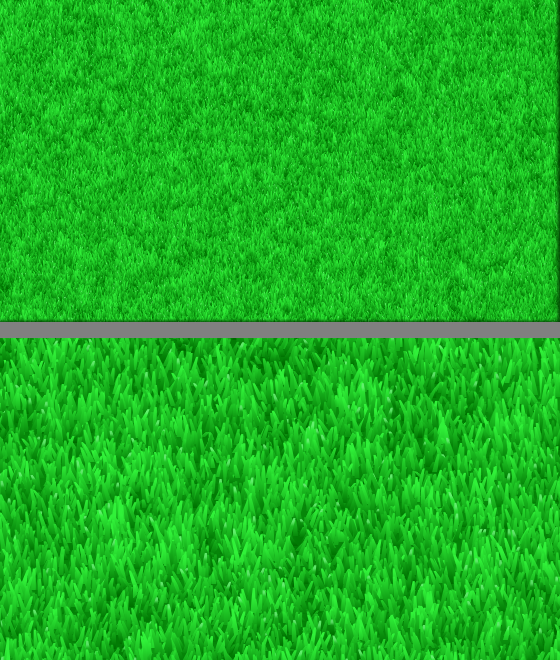
Top: the whole. Bottom: its middle third, enlarged.
Give the GLSL for this texture, as a WebGL 1 fragment shader.

```glsl
precision highp float;
uniform vec2 u_resolution;

// Sine-free hash: three random values per cell
vec3 hash3(vec2 cell) {
  vec3 q = fract(cell.xyx * vec3(0.1031, 0.1030, 0.0973));
  q += dot(q, q.yxz + 33.33);
  return fract((q.xxy + q.yzz) * q.zyx);
}

float valueNoise(vec2 p) {
  vec2 i = floor(p);
  vec2 f = fract(p);
  f = f * f * (3.0 - 2.0 * f);
  float low = mix(hash3(i).x, hash3(i + vec2(1.0, 0.0)).x, f.x);
  float high = mix(hash3(i + vec2(0.0, 1.0)).x, hash3(i + 1.0).x, f.x);
  return mix(low, high, f.y);
}

// Light and dark tufts, centred on zero
float tuftTone(vec2 p) {
  return (valueNoise(p * vec2(31.0, 37.0) + 7.3) - 0.5) * 0.3
       + (valueNoise(p * vec2(60.0, 68.0) + 91.7) - 0.5) * 0.5;
}

vec3 grassColor(float tone) {
  return mix(vec3(0.01, 0.49, 0.02), vec3(0.16, 0.87, 0.19), clamp(tone, -0.2, 1.2));
}

void main() {
  float pixel = 1.0 / u_resolution.y;
  vec2 p = gl_FragCoord.xy * pixel;
  float aspect = u_resolution.x * pixel;
  float cellSize = 0.006;
  vec2 home = floor(p / cellSize);

  // Shaded ground between the blades
  vec3 color = grassColor(0.1 + tuftTone(p) * 0.5);

  // Blades painted from the back row to the front row
  for (int row = 0; row < 6; row++) {
    for (int column = -2; column <= 2; column++) {
      vec2 cell = home + vec2(float(column), -float(row));
      vec3 shape = hash3(cell + 211.0);
      vec3 look = hash3(cell + 617.0);
      vec2 root = (cell + shape.xy) * cellSize;
      float tuft = tuftTone(root);

      float height = mix(0.011, 0.025, shape.z) + clamp(tuft, -0.3, 0.3) * 0.014;
      float along = (p.y - root.y) / height;
      float t = clamp(along, 0.0, 1.0);
      float lean = (look.x - 0.5) * 0.019;
      float halfWidth = 0.0025 * (1.0 - 0.6 * t * t);
      float offset = abs(p.x - root.x - lean * t);

      float cover = clamp((halfWidth - offset) / pixel + 0.5, 0.0, 1.0);
      cover *= clamp((1.0 - along) * height / pixel, 0.0, 1.0) * step(0.0, along);

      float tone = 0.66 + tuft + (look.y - 0.5) * 0.72 + (t - 0.6) * 0.65;
      vec3 blade = grassColor(tone);
      // A few blades end in a pale tip
      float paleTip = step(0.96, look.z) * smoothstep(0.6, 0.85, t);
      blade = mix(blade, vec3(0.45, 0.94, 0.5), paleTip * 0.75);
      color = mix(color, blade, cover);
    }
  }

  // Dark rim along the right and bottom sides
  float rightRim = smoothstep(-0.008, 0.02, aspect - p.x);
  float bottomRim = smoothstep(-0.008, 0.013, p.y);
  color = mix(vec3(0.0, 0.2, 0.0), color, rightRim * bottomRim);

  gl_FragColor = vec4(color, 1.0);
}
```
